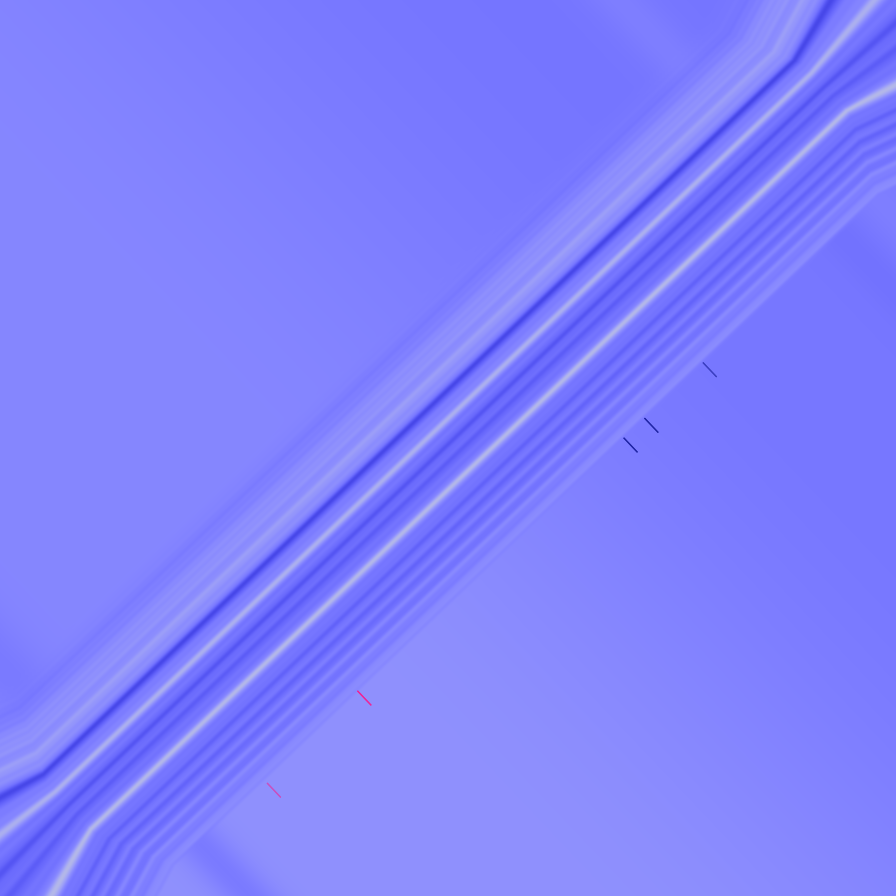
Write a WebGL 1 fragment shader that draws this texture map.

```glsl
precision highp float;
// Blue normal-map style texture: a bundle of parallel grooves crosses the canvas
// diagonally and fans out at both ends. A height profile across the (warped)
// bundle is summed from soft lines and ripples, then mapped to a blue ramp.
uniform vec2 u_resolution;

#define ALONG vec2(0.725, 0.689)  // bundle direction
#define BEND_AT 582.0             // half length of the straight part
#define BEND_TAPER 0.45           // outer grooves bend earlier
#define FAN_CENTER -8.0           // groove that stays straight
#define FAN_WIDTH 45.0            // half width of the stretched core
#define FAN_SLOPE 0.28            // sideways drift past the bend
#define RIPPLE_PERIOD 14.0
#define LOWER_EDGE 126.0
#define TICK_AT 138.0
#define TICK_HALF 10.5

// Soft ridge (positive amount) or groove (negative amount).
float ridge(float x, float center, float width, float amount) {
  float d = (x - center) / width;
  return amount * exp(-d * d);
}

// Spread the grooves apart beyond the bends; returns the unbent position.
float unfan(float across, float along) {
  float bend = BEND_AT - BEND_TAPER * max(0.0, abs(across) - 39.0);
  float limit = FAN_SLOPE * max(0.0, abs(along) - bend);
  float stretch = limit / FAN_WIDTH;
  float q = across - FAN_CENTER;
  return across - clamp(q * stretch / (1.0 + stretch), -limit, limit);
}

// Broad shading on either side of the bundle, banded along its length.
float upperField(float along) {
  float v = 0.522 - 0.062 * smoothstep(-150.0, 400.0, along);
  v += ridge(along, -530.0, 40.0, -0.045);
  return v + ridge(along, 483.0, 28.0, 0.035);
}

float lowerField(float along) {
  float v = 0.56 - 0.095 * smoothstep(-250.0, 330.0, along);
  v += ridge(along, -505.0, 25.0, -0.08);
  v += ridge(along, 483.0, 25.0, -0.02);
  return v + ridge(along, 540.0, 30.0, 0.03);
}

// Cross section of the bundle.
float bundle(float a) {
  float v = mix(0.50, 0.56, smoothstep(-115.0, -88.0, a));
  v = mix(v, 0.46, smoothstep(-64.0, -40.0, a));
  v = mix(v, 0.43, smoothstep(-20.0, 5.0, a));
  v = mix(v, 0.50, smoothstep(60.0, 115.0, a));
  // Pale shoulder and main dark groove
  v += ridge(a, -121.0, 9.0, -0.03);
  v += ridge(a, -78.0, 3.0, -0.02);
  v += ridge(a, -69.0, 4.0, 0.04);
  v += ridge(a, -47.0, 4.5, -0.19);
  // Two bright ridges with dark grooves between
  v += ridge(a, -32.0, 6.0, 0.05);
  v += ridge(a, -23.4, 4.0, 0.20);
  v += ridge(a, -3.0, 4.0, -0.09);
  v += ridge(a, 12.0, 3.5, -0.06);
  v += ridge(a, 34.0, 4.2, 0.19);
  v += ridge(a, 34.0, 11.0, 0.07);
  // Light rim
  v += ridge(a, 121.0, 4.0, 0.04);
  // Regular ripples on the lower side, fine streaks everywhere
  float rippled = smoothstep(44.0, 56.0, a) * (1.0 - smoothstep(100.0, 118.0, a));
  v -= 0.035 * rippled * cos(6.2832 * (a - 56.0) / RIPPLE_PERIOD);
  return v + 0.007 * (sin(a * 0.43) + sin(a * 0.97 + 1.0));
}

vec3 blueRamp(float v) {
  float d = v - 0.49;
  return vec3(v, v + 0.08 * max(0.0, d), 1.0 - 2.0 * d * d);
}

// Coverage of a short thin mark lying across the bundle direction.
float tick(vec2 q, float along, float pixel) {
  vec2 d = abs(q - vec2(TICK_AT, along));
  float dist = length(vec2(max(d.x - TICK_HALF, 0.0), d.y));
  return 1.0 - smoothstep(0.3, 0.8 + pixel * 0.6, dist);
}

void main() {
  // Thousandths of the canvas: x across the bundle, y along it
  float side = min(u_resolution.x, u_resolution.y);
  vec2 p = 1000.0 * (gl_FragCoord.xy - 0.5 * u_resolution) / side;
  float pixel = 1000.0 / side;
  vec2 q = vec2(dot(p, vec2(ALONG.y, -ALONG.x)), dot(p, ALONG));
  float a = unfan(q.x, q.y);

  float v = mix(upperField(q.y), bundle(a), smoothstep(-150.0, -100.0, a));
  v = mix(v, lowerField(q.y), smoothstep(-4.0, 4.0, a - LOWER_EDGE));
  vec3 color = blueRamp(v);

  // Stray marks beside the lower edge
  float dark = max(tick(q, 150.0, pixel), tick(q, 182.0, pixel));
  dark = max(dark, 0.7 * tick(q, 272.0, pixel));
  float pink = tick(q, -260.0, pixel);
  pink = max(pink, 0.6 * tick(q - vec2(5.0, 0.0), -404.0, pixel));
  color = mix(color, vec3(0.13, 0.15, 0.65), dark);
  color = mix(color, vec3(0.92, 0.15, 0.60), pink);

  gl_FragColor = vec4(color, 1.0);
}
```
